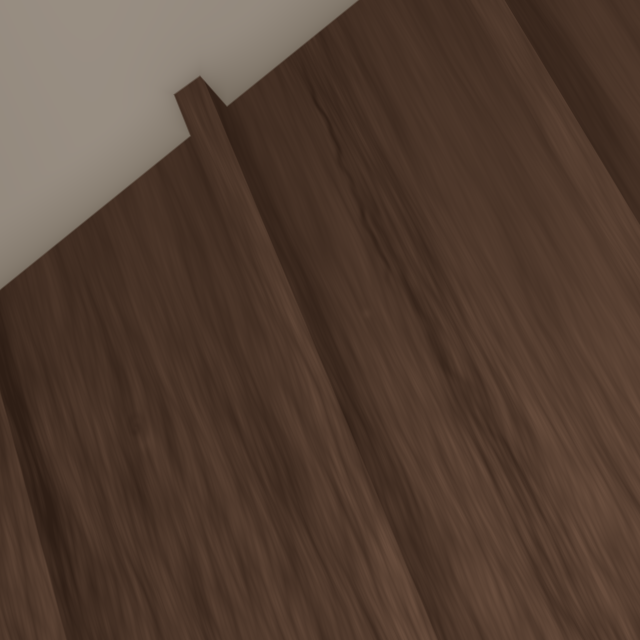
This texture is drawn by a Shadertoy shader. Its source:

```glsl
// Dark wooden boards with raised battens, seen at a slant against a pale wall.
// A projection from a far vanishing point gives the coordinate across the grain;
// stretched cellular noise and layered sines make the fibres, cracks and stains.

vec2 hash2(vec2 p) {
    vec3 q = fract(p.xyx * vec3(0.1031, 0.1030, 0.0973));
    q += dot(q, q.yzx + 33.33);
    return fract((q.xx + q.yz) * q.zy);
}

// Distance to the nearest scattered cell centre
float cells(vec2 p) {
    vec2 cell = floor(p), f = p - cell;
    float nearest = 1.0;
    for (int y = -1; y <= 1; y++)
        for (int x = -1; x <= 1; x++) {
            vec2 o = vec2(x, y);
            nearest = min(nearest, length(o + hash2(cell + o) - f));
        }
    return nearest;
}

float bell(float x, float width) {
    return exp(-x * x / (width * width));
}

// Soft interval: 1 between lo and hi
float span(float x, float lo, float hi, float soft) {
    return smoothstep(lo - soft, lo + soft, x) * (1.0 - smoothstep(hi - soft, hi + soft, x));
}

// Position across the boards, measured along the bottom of the canvas
float acrossGrain(vec2 p) {
    return (p.x + 0.92) * 3.84 / (3.84 - p.y) - 0.92;
}

// Fibres: three layers of elongated cells, centred on zero
float fibres(float u, float v) {
    float sum = 0.0, weight = 0.5;
    vec2 scale = vec2(38.0, 3.5);
    for (int i = 0; i < 3; i++) {
        sum += weight * (0.44 - cells(vec2(u, v) * scale + float(i) * 17.3));
        scale *= vec2(2.0, 2.1);
        weight *= 0.85;
    }
    return sum;
}

// Batten from lo to hi: a lit face, then a cast shadow on its right
float battenTone(float u, float lo, float hi, float reach, float aa) {
    float face = span(u, lo, hi, aa);
    float right = u - hi;
    float shade = smoothstep(-aa, aa, right) * (1.0 - smoothstep(0.015, reach, right));
    return face * (0.07 + 0.10 * smoothstep(lo, hi, u)) - 0.36 * shade
         - 0.10 * bell(u - lo + 0.006, 0.012);
}

float woodTone(vec2 p, float u, float aa) {
    float v = p.y;
    float bent = u + 0.004 * sin(v * 9.0 + u * 20.0) + 0.002 * sin(v * 23.0 + u * 41.0);

    // Broad light, brightest towards the lower right
    float tone = 0.22 + 0.33 * p.x + 0.30 * (0.5 - v);
    tone += 0.22 * exp(-5.0 * dot(p - vec2(1.0, 0.3), p - vec2(1.0, 0.3)));

    // Stains running with the grain
    tone += 0.05 * sin(bent * 31.0 + 2.0 * sin(v * 5.0)) + 0.035 * sin(bent * 73.0 + v * 6.0);
    tone -= 0.16 * bell(bent - 0.93, 0.05) + 0.12 * bell(bent - 0.21, 0.02) * (1.0 - v);
    tone -= 0.10 * bell(bent - 0.53, 0.035) * (1.0 - smoothstep(0.3, 0.6, v));

    // Fibres grow coarser near the bottom, around cracks and on the battens
    float rough = mix(0.85, 0.28, smoothstep(0.15, 0.75, v));
    rough += 0.35 * bell(u - 0.94, 0.08);
    rough += 0.25 * (span(u, 0.62, 0.684, 0.01) + span(u, 1.305, 1.39, 0.01));
    tone += rough * fibres(bent, v);

    // Two long cracks with ragged sides
    float ragged = bent + 0.003 * sin(v * 61.0) + 0.002 * sin(v * 137.0);
    float upper = 0.865 + 0.095 * (v - 0.54);
    float lower = 0.90 + 0.05 * (1.0 - smoothstep(0.2, 0.5, v));
    tone -= 0.42 * bell(ragged - upper, 0.006) * span(v, 0.57, 0.88, 0.05);
    tone -= 0.28 * bell(ragged - lower, 0.010) * span(v, 0.18, 0.72, 0.10);

    // A dark knot and a pale one
    vec2 knot = (p - vec2(0.212, 0.333)) * vec2(1.0, 0.8);
    float ring = length(knot);
    tone -= 0.20 * bell(ring, 0.018) * (0.7 + 0.3 * sin(ring * 420.0 + atan(knot.y, knot.x)));
    tone += 0.16 * bell(length(p - vec2(0.225, 0.308)), 0.012);
    tone += 0.22 * bell(length(p - vec2(0.573, 0.510)), 0.007);

    tone += battenTone(u, -0.02, 0.104, 0.085, aa);
    tone += battenTone(u, 0.612, 0.684, 0.085, aa);
    tone += battenTone(u, 1.307, 1.390, 0.160, aa);
    return clamp(tone, -0.25, 1.15);
}

void mainImage(out vec4 fragColor, in vec2 fragCoord) {
    vec2 p = fragCoord / iResolution.xy;
    float aa = 1.2 / min(iResolution.x, iResolution.y);
    float u = acrossGrain(p);

    // Outline: slanted board ends plus the projecting batten end
    float aboveBoards = (p.y - 0.547 - 0.808 * p.x) * 0.778;
    float battenTop = min(0.853 + 0.72 * (p.x - 0.273), 0.8815 - 1.135 * (p.x - 0.3125));
    float aboveBatten = max((p.y - battenTop) * 0.75, max(0.612 - u, u - 0.711) * 0.78);
    float outside = min(aboveBoards, aboveBatten);

    // Pale wall with a soft contact shadow
    float lit = smoothstep(-0.02, 0.10, aboveBoards);
    vec3 wall = mix(vec3(0.52, 0.48, 0.43), vec3(0.585, 0.545, 0.50), lit);
    wall -= 0.07 * exp(-18.0 * length(p - vec2(0.33, 0.85)));
    wall -= 0.04 * exp(-90.0 * max(outside, 0.0));
    wall += 0.012 * sin(p.x * 7.0 + p.y * 3.0 - 2.5);

    vec3 wood = mix(vec3(0.22, 0.15, 0.11), vec3(0.38, 0.28, 0.22), woodTone(p, u, aa));
    fragColor = vec4(mix(wood, wall, smoothstep(-aa, aa, outside)), 1.0);
}
```
